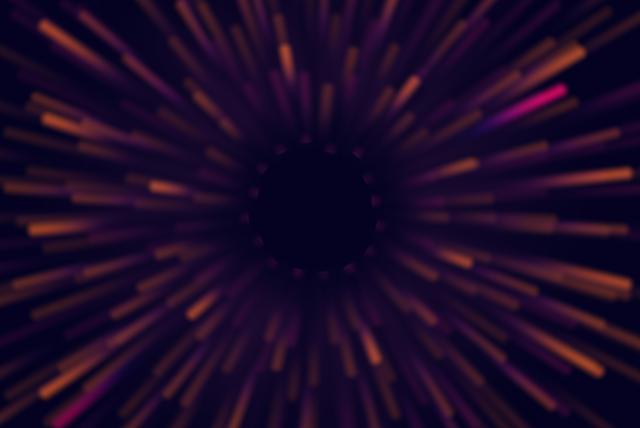
Give the GLSL for this background, as a Shadertoy shader.

```glsl
const float TAU = 6.2831853;
const vec3 NAVY = vec3(0.014, 0.008, 0.125);
const vec3 HAZE = vec3(0.080, 0.026, 0.050);
const vec3 VIOLET = vec3(0.18, 0.035, 0.15);
const vec3 ORANGE = vec3(0.78, 0.31, 0.03);
const vec3 MAGENTA = vec3(0.48, 0.06, 0.22);
const vec3 PINK = vec3(0.80, 0.02, 0.28);
const vec3 BLUE = vec3(0.05, 0.02, 0.25);

float hash(vec2 p) {
    vec3 q = fract(vec3(p.xyx) * 0.1031);
    q += dot(q, q.yzx + 33.33);
    return fract((q.x + q.y) * q.z);
}

float cornerSlope(vec2 cell, vec2 offset) {
    float angle = TAU * hash(cell);
    return dot(vec2(cos(angle), sin(angle)), offset);
}

float gradientNoise(vec2 p) {
    vec2 cell = floor(p), f = fract(p);
    vec2 u = f * f * f * (f * (f * 6.0 - 15.0) + 10.0);
    vec2 e = vec2(0.0, 1.0);
    float low = mix(cornerSlope(cell, f), cornerSlope(cell + e.yx, f - e.yx), u.x);
    float high = mix(cornerSlope(cell + e, f - e), cornerSlope(cell + 1.0, f - 1.0), u.x);
    return mix(low, high, u.y);
}

// Radial capsule: its light grows from a faint tail to a round head
vec3 streak(vec2 p, float angle, float head, float len, float width, vec3 tailColor, vec3 headColor) {
    vec2 dir = vec2(cos(angle), sin(angle));
    float along = dot(p, dir);
    float across = dot(p, vec2(-dir.y, dir.x));
    float t = clamp((along - head + len) / len, 0.0, 1.0);
    float d = length(vec2(across, along - clamp(along, head - len, head)));
    float mask = 1.0 - smoothstep(0.0, width * 1.6, d);
    return mix(tailColor, headColor, smoothstep(0.2, 0.95, t)) * mask * smoothstep(0.0, 0.6, t);
}

vec3 screenBlend(vec3 base, vec3 light) {
    return base + light * (1.0 - base);
}

// Evenly spaced streaks; only the nearest spoke is drawn
vec3 evenRing(vec2 p, float count, float phase, float head, float len, vec3 headColor) {
    float spacing = TAU / count;
    float id = floor((atan(p.y, p.x) - phase) / spacing + 0.5);
    vec2 key = vec2(mod(id, count) + 2.0, count + head * 40.0);
    float reach = head + 0.03 * (hash(key) - 0.5);
    float gain = mix(0.7, 1.15, hash(key + 13.1));
    return gain * streak(p, phase + id * spacing, reach, len, 0.0135, VIOLET, headColor);
}

// Scattered streaks; depth runs from the inner to the outer ring
vec3 scatteredRing(vec2 p, float depth, float count, float seed) {
    vec3 light = vec3(0.0);
    float sector = floor(atan(p.y, p.x) / TAU * count);
    for (int k = -1; k <= 1; k++) {
        float id = mod(sector + float(k), count);
        vec2 key = vec2(id + 3.0, seed * 17.0 + 5.0);
        float angle = (id + mix(0.2, 0.8, hash(key))) * TAU / count;
        float head = mix(0.30, 0.92, depth) + (hash(key + 31.7) - 0.5) * mix(0.06, 0.14, depth);
        float len = head * mix(0.3, 0.55, hash(key + 57.3));
        float warm = step(0.4, hash(key + 83.1));
        float shine = hash(key + 109.9);
        float gain = mix(0.18, 0.36, shine * shine);
        light += gain * streak(p, angle, head, len, 0.0145, VIOLET, mix(MAGENTA, ORANGE, warm));
    }
    return light;
}

void mainImage(out vec4 fragColor, in vec2 fragCoord) {
    vec2 p = (fragCoord - vec2(0.492, 0.512) * iResolution.xy) / iResolution.y;
    float r = length(p);
    vec2 dir = p / max(r, 0.0001);

    // Navy ground with a rayed violet halo around a dark core
    float halo = smoothstep(0.11, 0.29, r) * (1.0 - smoothstep(0.28, 0.70, r));
    float rays = 0.8 + 0.7 * gradientNoise(dir * 9.0 + r);
    vec3 color = NAVY + HAZE * halo * rays;

    // Scattered field
    for (int i = 0; i < 6; i++) {
        float layer = float(i);
        color = screenBlend(color, scatteredRing(p, layer / 5.0, 28.0 + 3.0 * layer, layer));
    }

    // Faint dots around the core, then two rings of regular spokes
    color = screenBlend(color, evenRing(p, 16.0, 0.131, 0.155, 0.012, 0.24 * MAGENTA));
    color = screenBlend(color, evenRing(p, 20.0, -0.987, 0.56, 0.20, 0.36 * ORANGE));
    color = screenBlend(color, evenRing(p, 20.0, -0.695, 0.71, 0.22, 0.36 * ORANGE));

    // Short sparks in a ring, every second one brighter and swayed
    for (int i = 0; i < 12; i++) {
        float id = float(i);
        float angle = 0.285 + id * TAU / 12.0 + 0.1 * sin(id * TAU / 4.0);
        float gain = mix(0.35, 0.70, mod(id, 2.0));
        color = screenBlend(color, gain * streak(p, angle, 0.377, 0.13, 0.0145, VIOLET, ORANGE));
    }

    // Long bright trails in a bowed fan on each side
    for (int i = 0; i < 8; i++) {
        bool right = i < 4;
        float spread = mod(float(i), 4.0) - 1.5;
        float bow = spread * spread;
        vec3 fan = right ? vec3(-0.07, 0.351, 0.034) : vec3(0.14, 0.398, -0.063);
        float elevation = dot(fan, vec3(1.0, spread, bow));
        float angle = right ? elevation : 0.5 * TAU - elevation;
        float head = right ? 0.74 - 0.015 * spread : 0.645 + 0.052 * bow;
        float len = right ? 0.33 : 0.22 + 0.04 * bow;
        color = screenBlend(color, 0.75 * streak(p, angle, head, len, 0.0155, VIOLET, ORANGE));
    }

    // Two pink accents with blue tails
    for (int i = 0; i < 2; i++) {
        float id = float(i);
        float gain = 0.95 - 0.4 * id;
        color = screenBlend(color, gain * streak(p, 0.45 + 3.39 * id, 0.637 + 0.146 * id, 0.30, 0.016, BLUE, PINK));
    }
    fragColor = vec4(color, 1.0);
}
```
